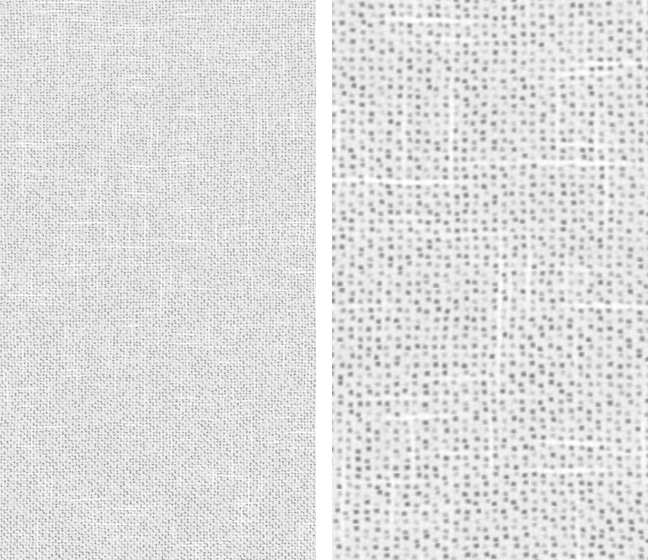
Left: the whole. Right: its middle third, enlarged.
Give the GLSL for this texture, as a Shadertoy shader.

```glsl
// Pale linen in plain weave: a fine grid of dark pinholes between light threads.
// Each hole gets a random place and depth; gradient noise bends the threads
// and swells some of them into slubs. The result is averaged over each pixel.

const vec2 THREADS = vec2(98.0, 105.0);   // warp and weft threads per canvas width
const vec3 THREAD_COLOR = vec3(0.932);
const float HOLE_DEPTH = 0.26;
const float DEPTH_SPREAD = 0.6;           // variation of depth between holes
const float HOLE_JITTER = 0.13;           // in cells
const float WEAVE_TWIST = 0.13;           // alternating shift of holes, in cells
const float CROWN_SHADE = 0.018;          // over and under relief
const float SLUB_LIGHT = 0.055;
const float THREAD_TONE = 0.035;
const float FIBRE_GRAIN = 0.03;
const int SAMPLES = 3;                    // antialiasing samples per axis
const float TAU = 6.2831853;

vec2 hash22(vec2 p) {
    vec3 q = fract(p.xyx * vec3(0.1031, 0.1030, 0.0973));
    q += dot(q, q.yzx + 33.33);
    return fract((q.xx + q.yz) * q.zy);
}

float cornerSlope(vec2 corner, vec2 offset) {
    float angle = TAU * hash22(corner).x;
    return dot(vec2(cos(angle), sin(angle)), offset);
}

float gradientNoise(vec2 p) {
    vec2 i = floor(p), f = fract(p);
    vec2 u = f * f * f * (f * (f * 6.0 - 15.0) + 10.0);
    vec2 e = vec2(1.0, 0.0);
    float low = mix(cornerSlope(i, f), cornerSlope(i + e.xy, f - e.xy), u.x);
    float high = mix(cornerSlope(i + e.yx, f - e.yx), cornerSlope(i + e.xx, f - e.xx), u.x);
    return mix(low, high, u.y);
}

// Slow wandering and small wobble of the threads
vec2 bendThreads(vec2 p) {
    vec2 wander = vec2(gradientNoise(p * 0.045), gradientNoise(p * 0.045 + 71.3));
    vec2 wobble = vec2(gradientNoise(p * 0.31 + 19.7), gradientNoise(p * 0.31 + 43.1));
    return p + 0.7 * wander + 0.22 * wobble;
}

// Dark gap in the middle of each cell between four threads
float pinhole(vec2 p, float height) {
    vec2 cell = floor(p);
    float parity = 1.0 - 2.0 * mod(cell.x + cell.y, 2.0);
    float twist = WEAVE_TWIST * mix(1.3, 0.5, height);
    vec2 shift = (hash22(cell + 5.0) - 0.5) * 2.0 * HOLE_JITTER;
    shift += parity * twist * vec2(0.4, 1.0);
    vec2 f = clamp(fract(p) - 0.5 - shift, -0.5, 0.5);
    vec2 gap = 0.5 + 0.5 * cos(TAU * f);
    float depth = 1.0 + DEPTH_SPREAD * (2.0 * hash22(cell + 117.0).y - 1.0);
    return gap.x * gap.y * depth;
}

// Tone of one thread along its length: x is the tone, y the slub
vec2 threadTone(float along, float index, float seed) {
    float n = gradientNoise(vec2(along * 0.06, index * 7.37 + seed));
    return vec2(n, smoothstep(0.2, 0.55, n));
}

float linen(vec2 uv, float height) {
    vec2 p = bendThreads(uv * THREADS);
    vec2 nearest = floor(p + 0.5);
    vec2 crown = 0.5 + 0.5 * cos(TAU * p);
    vec2 weft = threadTone(p.x, nearest.y, 3.1) * crown.y;
    vec2 warp = threadTone(p.y, nearest.x, 57.9) * crown.x;

    float slub = max(weft.y, 0.7 * warp.y);
    float hole = pinhole(p, height) * (1.0 - 0.5 * slub);
    float parity = 1.0 - 2.0 * mod(nearest.x + nearest.y, 2.0);
    float relief = parity * (crown.x - crown.y);
    float grain = gradientNoise(p * vec2(1.7, 1.9) + 31.0);

    return -HOLE_DEPTH * mix(1.1, 0.95, height) * hole
        + CROWN_SHADE * relief
        + SLUB_LIGHT * slub
        + THREAD_TONE * (weft.x + warp.x)
        + FIBRE_GRAIN * grain;
}

void mainImage(out vec4 fragColor, in vec2 fragCoord) {
    float height = fragCoord.y / iResolution.y;
    float shade = 0.0;
    for (int y = 0; y < SAMPLES; y++) {
        for (int x = 0; x < SAMPLES; x++) {
            vec2 offset = (vec2(x, y) + 0.5) / float(SAMPLES) - 0.5;
            shade += linen((fragCoord + offset) / iResolution.x, height);
        }
    }
    shade /= float(SAMPLES * SAMPLES);
    fragColor = vec4(clamp(THREAD_COLOR + shade, 0.0, 1.0), 1.0);
}
```
